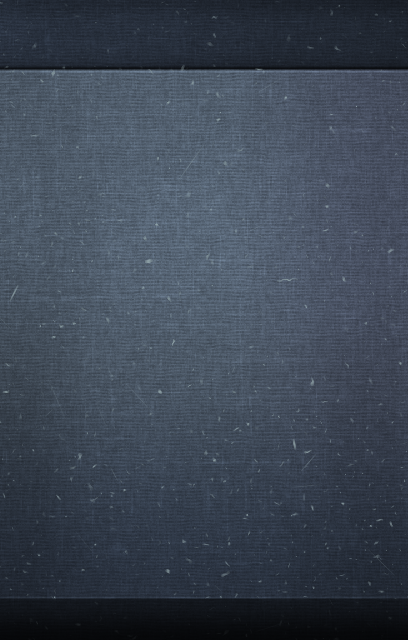
A Shadertoy shader for this texture:

```glsl
// Worn blue book cloth: a softly lit woven panel between two dark bands.
// Smooth gradients set the light, stretched value noise makes the threads,
// and hashed grid cells scatter flecks and scratches over the surface.

const float TOP_SEAM = 0.892;
const float BOTTOM_SEAM = 0.065;
const float THREAD_ROWS = 190.0;
const float WEAVE_STRENGTH = 0.25;
const float MOTTLE_STRENGTH = 0.10;
const vec3 CLOTH_TINT = vec3(0.86, 1.0, 1.16);
const vec3 VIOLET_TINT = vec3(0.90, 1.0, 1.22);
const vec3 SHADOW_TINT = vec3(0.83, 1.0, 1.27);
const vec3 WEAR_COLOR = vec3(0.62, 0.70, 0.71);

float hash(vec2 p) {
    vec3 q = fract(p.xyx * 0.1031);
    q += dot(q, q.yzx + 33.33);
    return fract((q.x + q.y) * q.z);
}

float noise(vec2 p) {
    vec2 i = floor(p), f = fract(p);
    f = f * f * (3.0 - 2.0 * f);
    float low = mix(hash(i), hash(i + vec2(1, 0)), f.x);
    float high = mix(hash(i + vec2(0, 1)), hash(i + vec2(1, 1)), f.x);
    return mix(low, high, f.y);
}

float fbm(vec2 p) {
    float sum = 0.0, gain = 0.5;
    for (int i = 0; i < 4; i++) {
        sum += gain * noise(p);
        p = p * 2.03 + 17.0;
        gain *= 0.5;
    }
    return sum;
}

// Tapered, antialiased stroke around a centre
float stroke(vec2 p, vec2 center, float angle, float halfLength, float width) {
    vec2 dir = vec2(cos(angle), sin(angle));
    vec2 d = p - center;
    float along = dot(d, dir);
    float dist = length(d - dir * clamp(along, -halfLength, halfLength));
    float taper = 1.0 - 0.6 * smoothstep(0.0, halfLength + 0.001, abs(along));
    float aa = 0.6 / iResolution.y;
    return taper * (1.0 - smoothstep(width - aa, width + aa, dist));
}

// One hashed stroke in some of the grid cells
float scatter(vec2 p, float cells, float chance, float size, float width, float seed) {
    vec2 home = floor(p * cells);
    float marks = 0.0;
    for (int y = -1; y <= 1; y++)
    for (int x = -1; x <= 1; x++) {
        vec2 cell = home + vec2(x, y);
        vec2 key = cell + seed;
        if (hash(key + 3.7) > chance) continue;
        vec2 center = (cell + vec2(hash(key + 11.3), hash(key + 29.1))) / cells;
        float pick = hash(key + 47.9);
        float mark = stroke(p, center, 6.2832 * hash(key + 71.3),
                            size * pick * pick, width * (0.6 + 0.8 * hash(key + 58.3)));
        marks = max(marks, mark * (0.3 + 0.7 * hash(key + 93.7)));
    }
    return marks;
}

// Signed cloth relief: broken rows, crossing fibres and grain
float weave(vec2 p) {
    float row = p.y * THREAD_ROWS + 0.6 * noise(p * vec2(40, 50));
    float threads = cos(6.2832 * row) * (0.06 + 0.40 * noise(p * vec2(150, 130)));
    float rowShade = noise(vec2(p.x * 85.0, floor(row))) - 0.5;
    float fibres = noise(p * vec2(400, 75) + 40.0) - 0.5;
    float grain = hash(floor(p * vec2(512)) + 90.0) - 0.5;
    float breaks = noise(p * 120.0 + 15.0);
    float longRows = smoothstep(0.76, 0.95, noise(p * vec2(11, 380) + 25.0));
    float longColumns = smoothstep(0.76, 0.95, noise(p * vec2(380, 14) + 75.0));
    return threads + 0.32 * rowShade + 0.42 * fibres + 0.55 * grain
         + breaks * (0.7 * longRows + 0.55 * longColumns) - 0.04;
}

vec3 panelColor(vec2 uv) {
    float light = 0.175 + 0.205 * smoothstep(-0.05, 0.62, uv.y);
    light *= 1.0 - 0.03 * smoothstep(0.68, 0.9, uv.y);
    float leftFade = mix(0.22, 0.07, smoothstep(0.3, 0.75, uv.y));
    light *= 1.0 - leftFade * (1.0 - smoothstep(0.0, 0.32, uv.x));
    light *= 1.0 - 0.20 * smoothstep(0.55, 1.0, uv.x);
    vec2 glow = (uv - vec2(0.42, 0.48)) / vec2(0.22, 0.30);
    light *= 1.0 + 0.03 * exp(-dot(glow, glow));
    vec3 tint = mix(CLOTH_TINT, VIOLET_TINT, smoothstep(0.5, 0.95, uv.x));
    return light * mix(SHADOW_TINT, tint, smoothstep(0.05, 0.45, uv.y));
}

void mainImage(out vec4 fragColor, in vec2 fragCoord) {
    vec2 uv = fragCoord / iResolution.xy;
    vec2 p = fragCoord / iResolution.y;
    float aa = 1.0 / iResolution.y;

    // Panel and the darker bands
    float topMask = smoothstep(-aa, aa, uv.y - TOP_SEAM);
    float bottomMask = smoothstep(-aa, aa, BOTTOM_SEAM - uv.y);
    float topLight = mix(0.20, 0.15, uv.x) * (1.0 - 0.2 * smoothstep(0.96, 1.0, uv.y));
    topLight *= 1.0 - 0.35 * exp(-(uv.y - TOP_SEAM) * 95.0 * topMask);
    float bottomLight = mix(0.03, 0.09, smoothstep(0.0, BOTTOM_SEAM, uv.y));
    vec3 color = mix(panelColor(uv), topLight * SHADOW_TINT, topMask);
    color = mix(color, bottomLight * SHADOW_TINT, bottomMask);

    // Woven relief and broad uneven fading
    color *= 1.0 + WEAVE_STRENGTH * weave(p);
    color *= 1.0 + MOTTLE_STRENGTH * (fbm(p * vec2(9, 6)) + fbm(p * vec2(22, 3) + 60.0) - 0.94);

    // Seam shadow and worn highlights
    color *= 1.0 - 0.6 * exp(-pow((uv.y - TOP_SEAM - 0.001) / 0.0022, 2.0));
    float rim = exp(-pow((uv.y - TOP_SEAM + 0.004) / 0.0018, 2.0));
    rim += 0.55 * exp(-pow((uv.y - BOTTOM_SEAM - 0.001) / 0.0016, 2.0));
    color += 0.09 * rim * (0.4 + noise(p * vec2(70, 5))) * CLOTH_TINT;

    // Dust, chips and scratches with ragged outlines
    vec2 ragged = p + 0.0035 * (vec2(noise(p * 210.0), noise(p * 210.0 + 50.0)) - 0.5);
    float patches = 0.35 + 0.65 * smoothstep(0.35, 0.6, fbm(p * 8.0 + 5.0));
    float wear = 0.55 * patches * scatter(ragged, 62.0, 0.5, 0.004, 0.0010, 13.0);
    wear = max(wear, 0.80 * scatter(ragged, 27.0, 0.40, 0.005, 0.0015, 131.0));
    wear = max(wear, 0.25 * scatter(p, 11.0, 0.4, 0.035, 0.0005, 277.0));
    wear = max(wear, 0.65 * stroke(p, vec2(0.022, 0.542), 1.1, 0.013, 0.0011));
    wear = max(wear, 0.35 * stroke(p, vec2(0.298, 0.745), 0.95, 0.034, 0.0007));
    wear = max(wear, 0.70 * stroke(ragged, vec2(0.449, 0.563), 0.1, 0.014, 0.0013));
    wear = max(wear, 0.75 * stroke(p, vec2(0.460, 0.306), 1.75, 0.007, 0.0016));
    wear = max(wear, 0.35 * stroke(p, vec2(0.482, 0.277), 0.85, 0.017, 0.0007));
    wear *= 1.0 - 0.45 * topMask - 0.8 * bottomMask * (1.0 - topMask);
    color = mix(color, WEAR_COLOR, wear);

    fragColor = vec4(clamp(color, 0.0, 1.0), 1.0);
}
```
